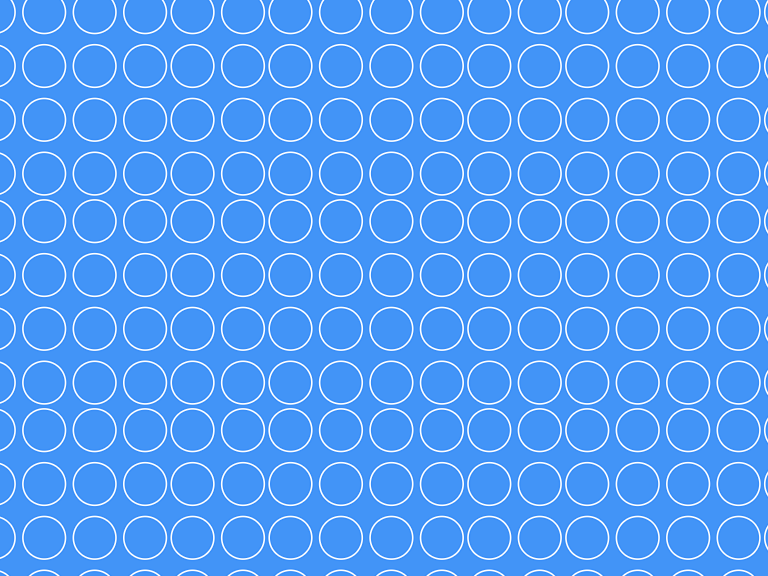
Write a Shadertoy shader that draws this pattern.

```glsl
// Thin white rings on flat blue, in rows and columns with a slightly uneven repeating rhythm.

// All lengths are in units of 1/576 of the canvas height.
const float CANVAS_HEIGHT = 576.0;

const vec3 BLUE = vec3(0.26, 0.58, 0.97);
const vec3 RIM_BLUE = vec3(0.21, 0.55, 0.97);
const vec3 WHITE = vec3(1.0);

const float RING_RADIUS = 21.3;
const float LINE_HALF_WIDTH = 0.8;
const float RIM_HALF_WIDTH = 2.2;

const vec2 ANCHOR = vec2(290.5, 402.4);   // centre of the first ring in a tile
const vec2 TILE_SIZE = vec2(296.75, 209.0);
const vec2 RING_STEP = vec2(50.45, 53.8);
const int TILE_COLUMNS = 6;
const int TILE_ROWS = 4;
const int SQUEEZE_INDEX = 4;              // rings from this one on sit closer
const float SQUEEZE = 3.0;

// Signed offset from p to the nearest ring centre along one axis.
float nearestOffset(float p, float tileSize, float ringStep, int count) {
    float nearest = tileSize;
    for (int i = 0; i < count; i++) {
        float centre = float(i) * ringStep - (i >= SQUEEZE_INDEX ? SQUEEZE : 0.0);
        float offset = p - centre;
        offset -= tileSize * round(offset / tileSize);
        if (abs(offset) < abs(nearest)) nearest = offset;
    }
    return nearest;
}

// Antialiased coverage of a stroke, given the distance to its centre line.
float strokeCoverage(float dist, float halfWidth, float pixel) {
    return clamp(0.5 + (halfWidth - dist) / pixel, 0.0, 1.0);
}

void mainImage(out vec4 fragColor, in vec2 fragCoord) {
    float pixel = CANVAS_HEIGHT / iResolution.y;
    vec2 p = fragCoord * pixel - ANCHOR;

    // Distance to the nearest ring
    vec2 local = vec2(
        nearestOffset(p.x, TILE_SIZE.x, RING_STEP.x, TILE_COLUMNS),
        nearestOffset(p.y, TILE_SIZE.y, RING_STEP.y, TILE_ROWS));
    float dist = abs(length(local) - RING_RADIUS);

    // Faint darker rim under a white line
    vec3 color = mix(BLUE, RIM_BLUE, strokeCoverage(dist, RIM_HALF_WIDTH, pixel));
    color = mix(color, WHITE, strokeCoverage(dist, LINE_HALF_WIDTH, pixel));

    fragColor = vec4(color, 1.0);
}
```
